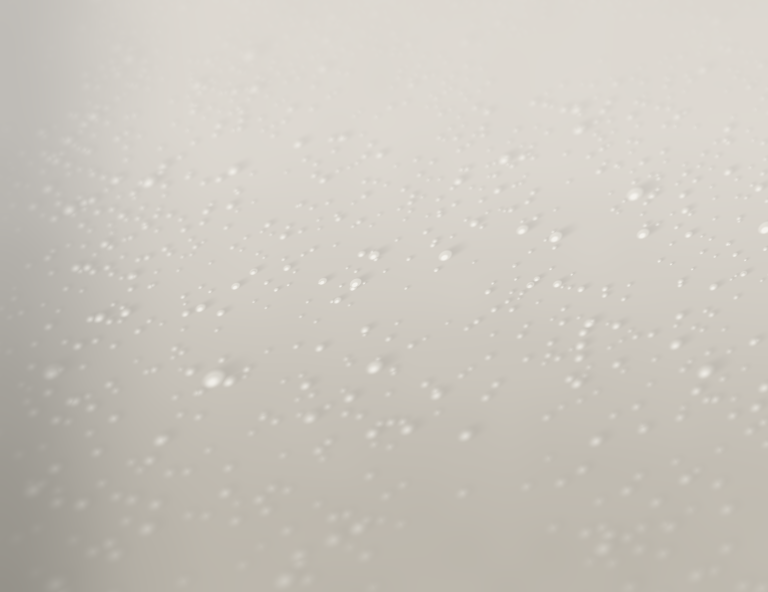
A Shadertoy shader for this texture:

```glsl
// Fine water droplets on a pale satin surface, seen at a low angle with shallow focus.

const vec3 LIT_SURFACE = vec3(0.866, 0.848, 0.820);
const vec3 NEAR_SURFACE = vec3(0.738, 0.717, 0.676);
const vec3 EDGE_SHADE = vec3(0.150, 0.142, 0.132);
const vec3 DROP_COLOR = vec3(0.935, 0.925, 0.895);
const vec3 GLINT_COLOR = vec3(0.995, 0.990, 0.975);
const float HORIZON = 1.9;        // height at which the plane vanishes
const float PLANE_SCALE = 1.4;
const float CENTER_X = 0.65;
const float FOCUS_Y = 0.52;
const float BLUR_NEAR = 0.026;
const float BLUR_FAR = 0.017;
const float LIGHT_ANGLE = 0.50;   // direction of the cast shadows
const float ROW_ANGLE = 0.22;     // slant of the droplet rows
const float FINEST_CELL = 0.026;
const float CELL_GROWTH = 1.6;
const float SHADOW_DEPTH = 0.075;
const int LAYERS = 4;

float hash(vec2 p) {
    vec3 q = fract(p.xyx * vec3(0.1031, 0.1030, 0.0973));
    q += dot(q, q.yzx + 33.33);
    return fract((q.x + q.y) * q.z);
}

float noise(vec2 p) {
    vec2 i = floor(p), f = fract(p);
    f = f * f * (3.0 - 2.0 * f);
    return mix(mix(hash(i), hash(i + vec2(1, 0)), f.x),
               mix(hash(i + vec2(0, 1)), hash(i + vec2(1, 1)), f.x), f.y);
}

mat2 rotation(float a) {
    float c = cos(a), s = sin(a);
    return mat2(c, s, -s, c);
}

// Perspective between the canvas and the wet plane
vec2 toPlane(vec2 p) {
    float k = PLANE_SCALE / (HORIZON - p.y);
    return vec2((p.x - CENTER_X) * k, k);
}

vec2 toCanvas(vec2 q) {
    return vec2(CENTER_X + q.x / q.y, HORIZON - PLANE_SCALE / q.y);
}

float blurAt(vec2 p) {
    float d = p.y - FOCUS_Y - 0.06 * (p.x - CENTER_X);
    float depthBlur = d < 0.0 ? -d * BLUR_NEAR : d * BLUR_FAR;
    return 0.0013 + depthBlur + 0.004 * smoothstep(0.45, 0.0, p.x);
}

vec3 surface(vec2 uv) {
    vec3 c = mix(NEAR_SURFACE, LIT_SURFACE, smoothstep(0.0, 0.85, uv.y));
    float edge = exp(-uv.x * uv.x / 0.022) * mix(1.0, 0.75, uv.y);
    float corner = smoothstep(0.75, 1.1, uv.x) * smoothstep(0.5, 0.0, uv.y);
    return c - EDGE_SHADE * edge + 0.02 * corner;
}

// Returns x: drop body, y: glint, z: cast shadow
vec3 droplet(vec2 rel, float radius, float blur, float kind) {
    vec2 e = rel * rotation(LIGHT_ANGLE);
    vec2 shape = e / vec2(1.3, 0.85);
    float w = max(blur, 0.7 / iResolution.y);
    float strength = radius / (radius + 0.55 * blur);

    float body = 1.0 - smoothstep(-w, w, length(shape) - radius);
    float hollow = 1.0 - smoothstep(-w, w, length(shape) - radius * 0.6);
    body -= 0.65 * hollow * step(0.87, kind);

    vec2 g = shape + radius * vec2(0.25, 0.3);
    float glint = 1.0 - smoothstep(-w, w, length(g) - radius * 0.5);

    float tail = smoothstep(-0.3 * radius, radius, e.x)
               * (1.0 - smoothstep(radius, radius * 5.5 + w, e.x));
    float side = 1.0 - smoothstep(0.25 * radius, radius + w, abs(e.y));
    return vec3(body, glint, tail * side) * strength;
}

void mainImage(out vec4 fragColor, in vec2 fragCoord) {
    vec2 uv = fragCoord / iResolution.xy;
    vec2 p = fragCoord / iResolution.y;
    mat2 rows = rotation(ROW_ANGLE);
    vec2 plane = rows * toPlane(p);
    vec3 wet = vec3(0.0);

    // Scatter droplets of growing size over jittered grids
    for (int layer = 0; layer < LAYERS; layer++) {
        float level = float(layer);
        float cell = FINEST_CELL * pow(CELL_GROWTH, level);
        vec2 home = floor(plane / cell);
        for (int n = 0; n < 9; n++) {
            vec2 id = home + vec2(n % 3 - 1, n / 3 - 1);
            vec2 key = id + 71.0 * level + 200.0;
            vec2 jitter = vec2(hash(key), hash(key + 17.3));
            vec2 q = (id + 0.5 + (jitter - 0.5) * vec2(0.85, 0.7)) * cell;
            float clump = noise(q * 9.0 + 40.0);
            float chance = (0.70 - 0.17 * level) * smoothstep(0.1, 0.65, clump);

            vec2 ground = q * rows;
            vec2 c = toCanvas(ground);
            float size = hash(key + 41.7);
            float radius = cell * mix(0.075, 0.15, size * size) / ground.y;
            float fade = 1.0 - 0.85 * smoothstep(0.68, 0.98, c.y);
            fade *= mix(0.55, 1.0, smoothstep(0.0, 0.3, c.y));
            fade *= smoothstep(-0.05, 0.2, c.x);
            float present = step(hash(key + 93.1), chance);
            vec3 drop = droplet(p - c, radius, blurAt(c), hash(key + 5.9));
            wet = max(wet, drop * fade * present);
        }
    }

    // Compose surface, shadows, drops and glints
    vec3 color = surface(uv) + 0.008 * (noise(p * 14.0) - 0.5);
    color *= 1.0 - SHADOW_DEPTH * wet.z;
    color = mix(color, DROP_COLOR, 0.62 * wet.x);
    color = mix(color, GLINT_COLOR, 0.75 * wet.y);
    fragColor = vec4(color, 1.0);
}
```
